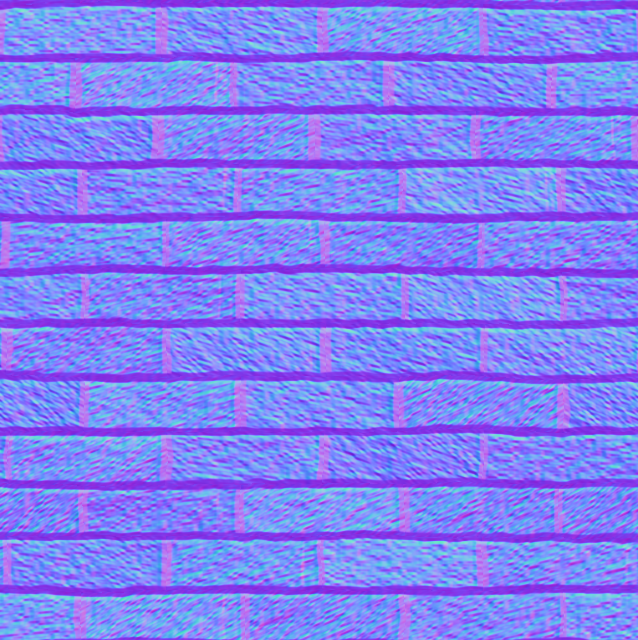
A WebGL 1 fragment shader for this texture map:

```glsl
precision highp float;
// Tangent-space normal map of a rough, worn brick wall in running bond.
uniform vec2 u_resolution;

#define BRICKS_ACROSS 4.0
#define COURSES 12.0
#define BED_HALF 0.078     // half height of a bed joint, in courses
#define LIP_END 0.19       // lower end of the lit upper brick edge, in courses
#define JOINT_MIN 0.019    // half width of a head joint, in bricks
#define JOINT_MAX 0.037
#define GRAIN_RELIEF 1.5
#define GRAIN_STEP 0.002
#define EDGE_WOBBLE 0.10
#define FACE_LEAN vec2(-0.02, 0.13)
#define JOINT_TILT vec2(0.46, -0.06)
#define BED_TILT vec2(0.03, -0.74)

float hash(vec2 p) {
  vec3 q = fract(p.xyx * 0.1031);
  q += dot(q, q.yzx + 33.33);
  return fract((q.x + q.y) * q.z);
}

float noise(vec2 p) {
  vec2 i = floor(p);
  vec2 f = fract(p);
  f = f * f * (3.0 - 2.0 * f);
  float low = mix(hash(i), hash(i + vec2(1.0, 0.0)), f.x);
  float high = mix(hash(i + vec2(0.0, 1.0)), hash(i + vec2(1.0, 1.0)), f.x);
  return mix(low, high, f.y);
}

// Height of the hewn surface: lumps, chisel streaks and fine grit.
float grainHeight(vec2 p, float shear) {
  vec2 q = vec2(p.x, p.y + shear * p.x) + 3.0;
  return 2.0 * noise(q * vec2(14.0, 24.0))
       + 1.2 * noise(q * vec2(55.0, 110.0))
       + noise(q * vec2(125.0, 225.0));
}

vec2 grainSlope(vec2 p, float shear) {
  float h = grainHeight(p, shear);
  vec2 slope = vec2(grainHeight(p + vec2(GRAIN_STEP, 0.0), shear) - h,
                    grainHeight(p + vec2(0.0, GRAIN_STEP), shear) - h);
  slope.x -= 0.25 * slope.y;
  return slope * GRAIN_RELIEF;
}

// Soft line of the given half width around zero.
float band(float x, float halfWidth, float softness) {
  return 1.0 - smoothstep(halfWidth - softness, halfWidth + softness, abs(x));
}

// Where the head joints of a course start, in bricks.
float courseShift(float course) {
  float drift = 0.08 * exp(-(course - 1.5) * (course - 1.5));
  return 0.035 + 0.485 * mod(course, 2.0) - drift;
}

void main() {
  vec2 p = gl_FragCoord.xy / u_resolution;

  // Courses, counted from the top, with uneven edges
  float down = (1.0 - p.y - 0.0065) * COURSES;
  down += (noise(p * vec2(7.0, 14.0)) - 0.5) * EDGE_WOBBLE;
  down += (noise(p * vec2(42.0, 36.0) + 5.0) - 0.5) * 0.5 * EDGE_WOBBLE;
  float course = mod(floor(down), COURSES);
  float fromBed = down - floor(down + 0.5);

  // Bricks along the course, each head joint slightly displaced
  float along = p.x * BRICKS_ACROSS - courseShift(course);
  vec2 jointId = vec2(mod(floor(along + 0.5), BRICKS_ACROSS), course);
  along -= (hash(jointId + 17.0) - 0.5) * 0.045;
  along += (noise(p * vec2(30.0, 28.0) + 9.0) - 0.5) * 0.022;
  float fromJoint = along - floor(along + 0.5);
  vec2 brickId = vec2(mod(floor(along), BRICKS_ACROSS), course);

  // Rough face, leaning differently on every brick
  vec2 grain = grainSlope(p, mix(-0.5, 0.4, hash(brickId + 31.0)));
  vec2 lean = vec2(hash(brickId + 43.0), hash(brickId + 59.0)) - 0.5;
  vec2 tilt = FACE_LEAN + lean * vec2(0.06, 0.24) + grain;

  // Occasional upright tool mark near a brick end
  float markAt = mix(0.86, 0.94, hash(brickId + 71.0));
  float mark = band(fract(along) - markAt, 0.008, 0.008);
  mark *= step(0.78, hash(brickId + 83.0)) * noise(p * vec2(20.0, 60.0));
  tilt.x += 0.6 * mark;

  // Head joint with the brick end turning away on its left
  float jointHalf = mix(JOINT_MIN, JOINT_MAX, hash(jointId + 97.0));
  float joint = band(fromJoint, jointHalf, 0.008);
  float brickEnd = band(fromJoint + jointHalf + 0.012, 0.011, 0.01);
  tilt += vec2(-0.32, 0.06) * brickEnd;
  tilt = mix(tilt, JOINT_TILT + 0.45 * grain, joint);

  // Lit upper edge of the brick, worn away in places
  float lip = smoothstep(BED_HALF - 0.02, BED_HALF + 0.02, fromBed);
  lip *= 1.0 - smoothstep(0.11, LIP_END, fromBed);
  float wear = mix(0.25, 1.0, noise(p * vec2(13.0, 25.0) + 21.0));
  tilt += vec2(-0.08, 0.72) * lip * wear;

  // Recessed bed joint
  float bed = band(fromBed, BED_HALF, 0.024);
  float bedShade = 0.25 * (noise(p * vec2(18.0, 90.0) + 37.0) - 0.5);
  tilt = mix(tilt, BED_TILT + vec2(0.0, bedShade) + 0.35 * grain, bed);

  vec3 normal = normalize(vec3(tilt, 1.0));
  gl_FragColor = vec4(normal * 0.5 + 0.5, 1.0);
}
```
